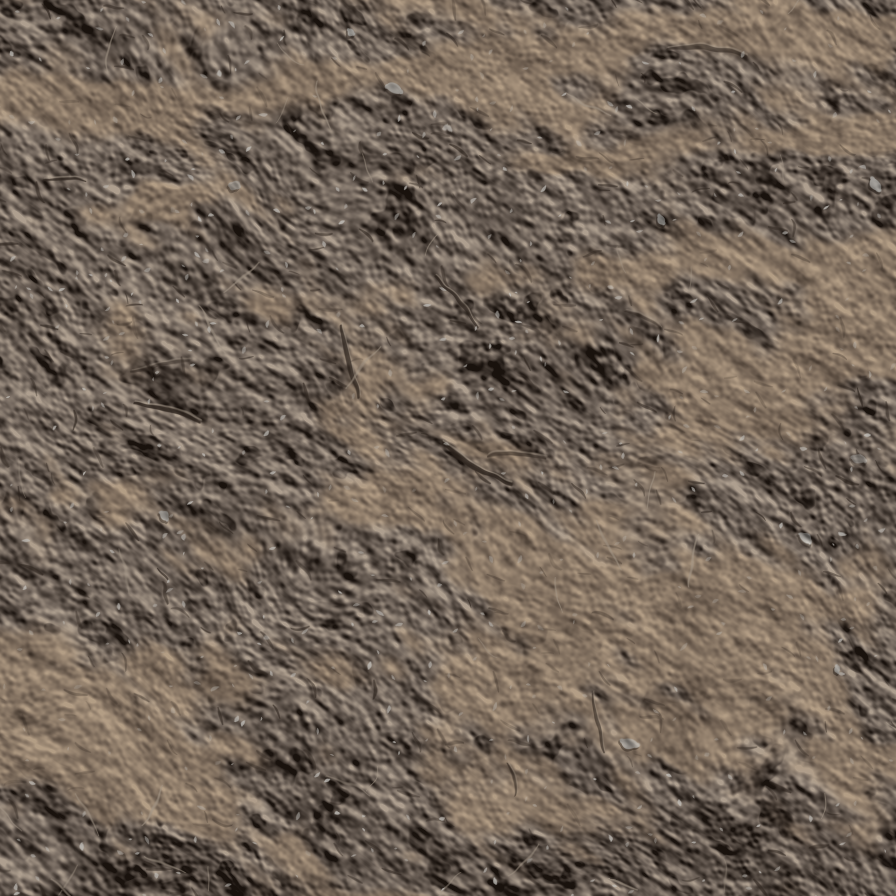
A WebGL 1 fragment shader for this texture:

```glsl
precision highp float;
uniform vec2 u_resolution;

const vec3 SHADOW = vec3(0.13, 0.10, 0.08);
const vec3 SOIL = vec3(0.45, 0.40, 0.36);
const vec3 SUNLIT = vec3(0.62, 0.56, 0.50);
const vec3 SAND_TINT = vec3(1.02, 0.99, 0.94);
const vec3 CLOD_TINT = vec3(0.99, 1.00, 1.01);
const vec3 CHIP = vec3(0.76, 0.75, 0.73);
const vec3 STRAW = vec3(0.64, 0.59, 0.53);
const vec3 TWIG = vec3(0.17, 0.135, 0.11);

const float GRAIN_ANGLE = -0.62;
const float GRAIN_STRETCH = 0.5;
const float CLOD_FREQ = 34.0;
const vec2 LIGHT_STEP = vec2(0.0026, 0.0043);
const float CLOD_RELIEF = 0.92;
const float SAND_RELIEF = 0.50;
const float CLOD_TONE = 0.435;
const float SAND_TONE = 0.525;
const float CREVICE_DEPTH = 0.18;
const float BAND_PERIOD = 0.125;
const float EDGE = 0.0010;

float hash(vec2 p) {
  vec3 v = fract(vec3(p.xyx) * 0.1031);
  v += dot(v, v.yzx + 33.33);
  return fract((v.x + v.y) * v.z);
}

float noise(vec2 p) {
  vec2 i = floor(p), f = fract(p);
  f = f * f * (3.0 - 2.0 * f);
  return mix(mix(hash(i), hash(i + vec2(1.0, 0.0)), f.x),
             mix(hash(i + vec2(0.0, 1.0)), hash(i + vec2(1.0, 1.0)), f.x), f.y);
}

float fbm(vec2 p, float gain) {
  float sum = 0.0, amp = 0.5;
  for (int i = 0; i < 4; i++) {
    sum += amp * noise(p);
    p = p * 2.03 + vec2(17.3, 41.7);
    amp *= gain;
  }
  return sum;
}

vec2 turn(vec2 p, float a) {
  float c = cos(a), s = sin(a);
  return vec2(c * p.x + s * p.y, c * p.y - s * p.x);
}

// Coordinates with x along the drag direction of the soil
vec2 grain(vec2 p) {
  return turn(p, GRAIN_ANGLE) * vec2(GRAIN_STRETCH, 1.0) + 7.0;
}

float soilHeight(vec2 p) {
  return fbm(grain(p) * CLOD_FREQ, 0.8);
}

// Coverage of bent, tapered strokes scattered one per grid cell
float strokes(vec2 p, float freq, float share, vec2 size, float angle, float spread, float seed) {
  float cover = 0.0;
  vec2 cell = floor(p * freq);
  for (int j = -1; j <= 1; j++) {
    for (int i = -1; i <= 1; i++) {
      vec2 id = cell + vec2(float(i), float(j)) + seed;
      float present = step(hash(id + 3.1), share) * mix(0.5, 1.0, hash(id + 81.3));
      vec2 centre = (id - seed + vec2(hash(id + 11.7), hash(id + 23.9))) / freq;
      float tilt = angle + spread * (hash(id + 37.3) - 0.5);
      vec2 s = size * mix(0.4, 1.0, hash(id + 51.1));
      vec2 l = turn(p - centre, tilt);
      float along = l.x / s.x;
      l.y += (hash(id + 67.7) - 0.5) * 0.3 * s.x * along * along;
      float width = s.y * (1.0 - 0.5 * min(along * along, 1.0));
      float d = length(vec2(max(abs(l.x) - s.x, 0.0), l.y)) - width;
      cover = max(cover, present * (1.0 - smoothstep(-EDGE, EDGE, d)));
    }
  }
  return cover;
}

void main() {
  vec2 uv = gl_FragCoord.xy / u_resolution.y;
  vec2 warp = vec2(noise(uv * 9.0 + 5.0), noise(uv * 9.0 + 31.0)) - 0.5;
  vec2 p = uv + 0.025 * warp;
  vec2 g = grain(p);
  vec2 rough = uv + 0.006 * (vec2(noise(uv * 60.0), noise(uv * 60.0 + 19.0)) - 0.5);

  // Sand patches torn along the grain, joined into faint wheel bands near the top
  float track = 0.5 + 0.5 * cos(6.2832 * (p.y - 0.10 * p.x + 0.02 * warp.x) / BAND_PERIOD);
  float bands = smoothstep(0.5, 0.85, uv.y) * (pow(track, 3.0) - 0.3);
  float patches = fbm(p * vec2(5.0, 9.0) + 13.0, 0.55) + 0.28 * bands;
  patches += 0.30 * (noise(g * 26.0 + 9.0) - 0.5) + 0.24 * (noise(g * 58.0 + 29.0) - 0.5);
  float sand = smoothstep(0.46, 0.68, patches);

  // Clods lit from the upper right
  float slope = soilHeight(p) - soilHeight(p + LIGHT_STEP);
  float tone = mix(CLOD_TONE, SAND_TONE, sand);
  tone += slope * mix(CLOD_RELIEF, SAND_RELIEF, sand);
  tone += 0.08 * (noise(g * vec2(40.0, 24.0) + 3.0) - 0.5);
  tone += 0.09 * (noise(uv * 230.0) - 0.5);

  // Narrow crevices and darker litter at the foot
  float crack = noise(g * vec2(64.0, 62.0) + 71.0) + 0.35 * (noise(p * 120.0) - 0.5);
  float crevice = 1.0 - smoothstep(0.12, 0.30, crack);
  tone -= CREVICE_DEPTH * crevice * (1.0 - 0.75 * sand);
  float foot = 1.0 - smoothstep(0.02, 0.30, uv.y + 0.18 * uv.x);
  float litter = smoothstep(0.45, 0.75, fbm(p * vec2(11.0, 19.0) + 47.0, 0.5) + 0.2 * foot);
  tone -= litter * (0.05 + 0.11 * foot) * (1.0 - 0.6 * sand);

  vec3 color = mix(SHADOW, SOIL, clamp((tone - 0.13) / 0.32, -0.1, 1.0));
  color = mix(color, SUNLIT, clamp((tone - 0.45) / 0.17, 0.0, 1.4));
  color *= mix(CLOD_TINT, SAND_TINT, sand);

  // Twigs with a lit upper edge, short splinters and pale straw
  vec2 lit = vec2(0.0012, 0.0026);
  float twig = strokes(rough, 9.0, 0.17, vec2(0.045, 0.0030), GRAIN_ANGLE, 1.6, 100.0);
  float rim = strokes(rough - lit, 9.0, 0.17, vec2(0.045, 0.0020), GRAIN_ANGLE, 1.6, 100.0);
  color = mix(color, STRAW, 0.55 * rim);
  color = mix(color, TWIG, 0.85 * twig);
  float splinter = strokes(rough, 34.0, 0.30, vec2(0.012, 0.0019), GRAIN_ANGLE, 1.6, 200.0);
  color = mix(color, TWIG, 0.65 * splinter * (1.0 - 0.5 * sand));
  float straw = strokes(rough, 15.0, 0.12 + 0.40 * foot, vec2(0.030, 0.0013), 1.7, 2.2, 300.0);
  color = mix(color, STRAW, 0.65 * straw);

  // Bright stone chips and a few pebbles
  float chip = strokes(rough, 52.0, 0.24, vec2(0.0030, 0.0021), GRAIN_ANGLE, 3.0, 400.0);
  color = mix(color, CHIP, 0.80 * chip * (1.0 - 0.5 * sand));
  float pebbleShade = strokes(rough + lit, 11.0, 0.10, vec2(0.0070, 0.0070), GRAIN_ANGLE, 1.0, 500.0);
  float pebble = strokes(rough, 11.0, 0.10, vec2(0.0070, 0.0065), GRAIN_ANGLE, 1.0, 500.0);
  color = mix(color, SHADOW, 0.5 * pebbleShade);
  color = mix(color, CHIP * (0.82 + 0.8 * slope), 0.85 * pebble);

  gl_FragColor = vec4(clamp(color, 0.0, 1.0), 1.0);
}
```
